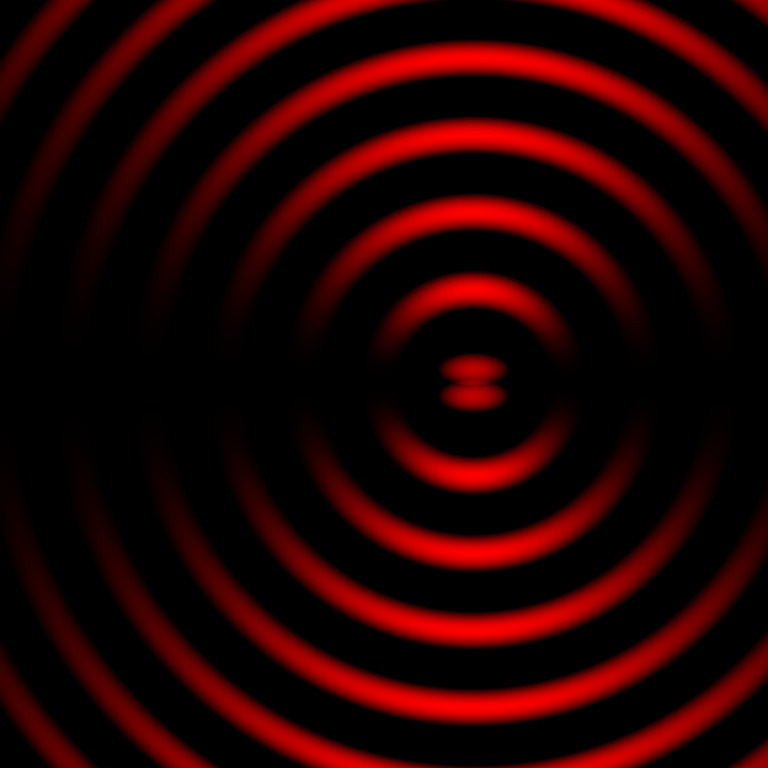
A WebGL 1 fragment shader for this background:

```glsl
precision highp float;

uniform vec2 u_resolution;

const float TAU = 6.283185;
const vec3 WAVE_COLOR = vec3(1.0, 0.0, 0.0);

// Circular wave around a source, with its crest at a given phase
float wave(vec2 p, vec2 source, float wavelength, float crestPhase) {
    return cos(TAU * (length(p - source) / wavelength - crestPhase));
}

// Two sources half a wavelength apart cancel along the horizontal axis
float interference(vec2 p, float wavelength, float crestPhase) {
    vec2 offset = vec2(0.25 * wavelength, 0.0);
    float left = wave(p, -offset, wavelength, crestPhase);
    float right = wave(p, offset, wavelength, crestPhase);
    return max(0.0, 0.5 * (left + right));
}

// Soft elliptical spot that falls to zero at its radii
float lobe(vec2 p, vec2 center, vec2 radii) {
    vec2 q = (p - center) / radii;
    return max(0.0, 1.0 - dot(q, q));
}

// Mirrored pair of spots that merge at the middle
float core(vec2 p, float spacing, vec2 radii) {
    vec2 offset = vec2(0.0, spacing);
    return lobe(p, offset, radii) + lobe(p, -offset, radii);
}

void main() {
    vec2 uv = gl_FragCoord.xy / u_resolution;
    vec2 p = uv - vec2(0.6168, 0.5017);

    // Rings start outside the central pair of spots
    float outside = smoothstep(0.05, 0.08, length(p));
    float rings = interference(p, 0.1, 0.237) * outside;
    float spots = 0.75 * core(p, 0.0172, vec2(0.047, 0.022));

    gl_FragColor = vec4(WAVE_COLOR * min(rings + spots, 1.0), 1.0);
}
```
